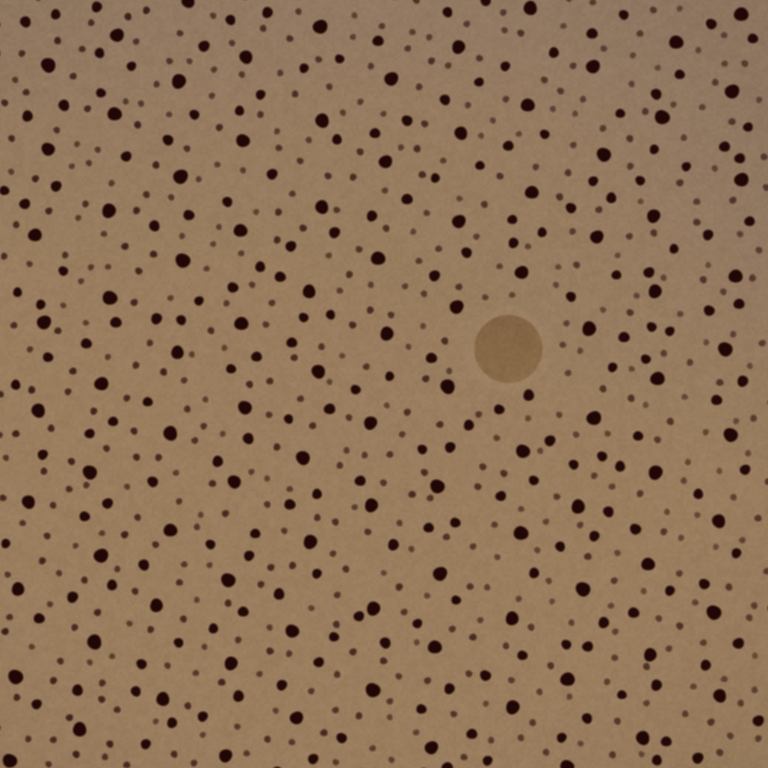
This texture is drawn by a WebGL 2 fragment shader. Its source:

```glsl
#version 300 es
precision highp float;
// Draws a tan perforated panel: scattered dark holes in three sizes and one plain round disc.

uniform vec2 u_resolution;
out vec4 fragColor;

const float CELLS = 28.0;               // hole cells across the canvas
const vec2 DISC_CENTER = vec2(0.662, 0.5455);
const float DISC_RADIUS = 0.0443;
const float CLEAR_RADIUS = 0.063;       // no holes this close to the disc centre

float hash(vec2 p, float seed) {
    vec3 q = fract(vec3(p.xyx + seed * 7.31) * vec3(0.1031, 0.1030, 0.0973));
    q += dot(q, q.yzx + 33.33);
    return fract((q.x + q.y) * q.z);
}

float valueNoise(vec2 p, float seed) {
    vec2 cell = floor(p);
    vec2 f = fract(p);
    f = f * f * (3.0 - 2.0 * f);
    float low = mix(hash(cell, seed), hash(cell + vec2(1, 0), seed), f.x);
    float high = mix(hash(cell + vec2(0, 1), seed), hash(cell + vec2(1, 1), seed), f.x);
    return mix(low, high, f.y);
}

mat2 rotation(float angle) {
    float c = cos(angle), s = sin(angle);
    return mat2(c, s, -s, c);
}

// Soft filled circle with a slightly wobbly outline.
float blob(vec2 d, float radius, float wobble, float phase, float blur) {
    float a = atan(d.y, d.x);
    float outline = radius * (1.0 + wobble * (sin(2.0 * a + phase) + 0.7 * sin(3.0 * a - 2.0 * phase)));
    return 1.0 - smoothstep(-blur, blur, length(d) - outline);
}

// Radius (x) and darkness (y) of the hole in a cell; the lattice keeps big holes apart.
vec2 holeKind(vec2 cell, float fade) {
    float residue = mod(cell.x + 3.0 * cell.y, 8.0);
    float pick = hash(cell, 3.0);
    float vary = hash(cell, 4.0);
    if (residue < 0.5) return vec2(mix(0.0083, 0.0094, vary), 1.0);
    bool mediumSite = abs(residue - 2.0) < 0.5 || abs(residue - 6.0) < 0.5;
    if (pick < (mediumSite ? 0.85 : 0.06)) return vec2(mix(0.0058, 0.0071, vary), 0.98);
    return vec2(mix(0.0037, 0.0046, vary), mix(0.52, 0.76, vary) * fade);
}

// Darkness of the nearest holes on a rotated, jittered grid.
float holes(vec2 uv, float blur) {
    mat2 turn = rotation(0.36);
    vec2 home = floor(turn * uv * CELLS);
    float dark = 0.0;
    for (int j = -1; j <= 1; j++) {
        for (int i = -1; i <= 1; i++) {
            vec2 cell = home + vec2(i, j);
            vec2 jitter = vec2(hash(cell, 1.0), hash(cell, 2.0)) - 0.5;
            vec2 center = transpose(turn) * (cell + 0.5 + 0.58 * jitter) / CELLS;
            if (distance(center, DISC_CENTER) < CLEAR_RADIUS) continue;
            vec2 kind = holeKind(cell, mix(1.05, 0.8, center.x));
            float phase = 6.2832 * hash(cell, 5.0);
            dark = max(dark, kind.y * blob(uv - center, kind.x, 0.045, phase, blur));
        }
    }
    return dark;
}

// Warm tan below, greyer toward the upper right, with slow uneven light.
vec3 panel(vec2 uv) {
    float drift = 0.06 * sin(5.0 * uv.x + 2.0 * uv.y) + 0.04 * sin(9.0 * uv.y - 4.0 * uv.x);
    float grey = smoothstep(0.45, 1.1, uv.y * 0.8 + uv.x * 0.3 + drift);
    vec3 tint = mix(vec3(0.605, 0.492, 0.368), vec3(0.570, 0.472, 0.388), grey);
    float corner = smoothstep(0.45, 0.75, distance(uv, vec2(0.45, 0.5)));
    return tint * (1.0 - 0.035 * corner);
}

float grain(vec2 uv) {
    return 0.022 * (valueNoise(uv * 260.0, 11.0) - 0.5)
         + 0.016 * (valueNoise(uv * 110.0, 12.0) - 0.5)
         + 0.012 * (valueNoise(uv * 500.0, 13.0) - 0.5);
}

void main() {
    float size = min(u_resolution.x, u_resolution.y);
    vec2 uv = gl_FragCoord.xy / size;
    float blur = max(0.0024, 0.8 / size);

    vec3 color = panel(uv);

    // Disc with a faint pale rim
    vec2 d = uv - DISC_CENTER;
    color += 0.012 * blob(d, DISC_RADIUS * 1.27, 0.0, 0.0, 0.005);
    vec3 discColor = mix(vec3(0.51, 0.39, 0.265), vec3(0.54, 0.42, 0.285), 0.5 - d.y / DISC_RADIUS * 0.5);
    color = mix(color, discColor, blob(d, DISC_RADIUS, 0.0, 0.0, blur));

    color += grain(uv);
    color = mix(color, vec3(0.125, 0.025, 0.02), holes(uv, blur));
    fragColor = vec4(color, 1.0);
}
```
